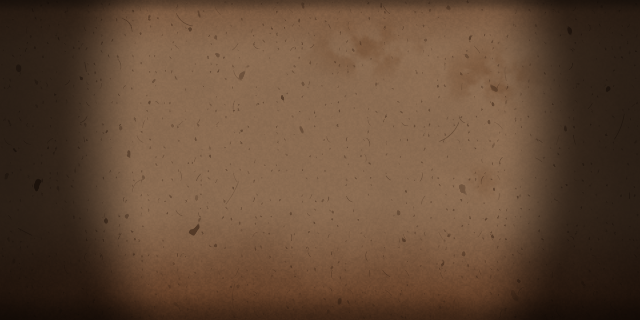
Give the GLSL for this texture, as a WebGL 2 fragment shader.

```glsl
#version 300 es
precision highp float;
// Aged brown paper under a wide vignette: warm vertical gradient, soft stains and grain,
// scattered flecks and curved fibres from hashed cell grids, then dark sides and edges.
// Paper space p runs 0..2 across and 0..1 up, so every size is in canvas heights.
uniform vec2 u_resolution;
out vec4 fragColor;

const vec3 PAPER = vec3(0.545, 0.422, 0.318);
const vec3 WARM_EDGE = vec3(0.385, 0.235, 0.14);
const vec3 STAIN = vec3(0.43, 0.28, 0.17);
const vec3 FLECK = vec3(0.24, 0.15, 0.09);
const vec3 SIDE_SHADE = vec3(0.37, 0.345, 0.32);

// Integer hash: four random values in 0..1 for a cell and a seed
vec4 hash4(vec2 cell, float seed) {
  uvec4 v = uvec4(ivec4(ivec2(cell), int(seed), 7));
  v = v * 1664525u + 1013904223u;
  v += v.yzxy * v.wxyz;
  v ^= v >> 16u;
  v += v.yzxy * v.wxyz;
  v ^= v >> 15u;
  return vec4(v >> 8u) / 16777216.0;
}

float valueNoise(vec2 p, float seed) {
  vec2 i = floor(p), f = fract(p);
  f = f * f * (3.0 - 2.0 * f);
  float low = mix(hash4(i, seed).x, hash4(i + vec2(1, 0), seed).x, f.x);
  float high = mix(hash4(i + vec2(0, 1), seed).x, hash4(i + vec2(1, 1), seed).x, f.x);
  return mix(low, high, f.y);
}

float fbm(vec2 p, float seed) {
  float sum = 0.0, amp = 0.5;
  for (int i = 0; i < 4; i++) {
    sum += amp * valueNoise(p, seed + float(i));
    p = p * 2.03 + 3.7;
    amp *= 0.5;
  }
  return sum / 0.9375;
}

vec2 rotate(vec2 p, float angle) {
  float c = cos(angle), s = sin(angle);
  return vec2(c * p.x + s * p.y, c * p.y - s * p.x);
}

// Soft coverage of a shape from its signed distance
float coverage(float dist, float pixel) {
  return 1.0 - smoothstep(-0.7 * pixel, 0.7 * pixel, dist);
}

// Ragged specks: at most one per cell, radius in canvas heights
float flecks(vec2 p, float cells, float radius, float chance, float seed, float pixel) {
  vec2 cell = floor(p * cells);
  vec4 r = hash4(cell, seed), s = hash4(cell, seed + 50.0);
  vec2 q = rotate(p - (cell + 0.25 + 0.5 * r.xy) / cells, 1.0 + 1.4 * r.z);
  float size = radius * mix(0.4, 1.0, s.x);
  float ragged = size * 1.3 * (valueNoise(p * 0.9 / radius, seed) - 0.5);
  float dist = length(q * vec2(mix(0.55, 1.0, s.y), 1.3)) - size + ragged;
  return coverage(dist, pixel) * step(r.w, chance) * mix(0.45, 1.0, s.z);
}

// Thin bent strands: at most one per cell, mostly upright
float fibres(vec2 p, float cells, float width, float chance, float seed, float pixel) {
  vec2 cell = floor(p * cells);
  vec4 r = hash4(cell, seed), s = hash4(cell, seed + 50.0);
  vec2 q = rotate(p - (cell + 0.35 + 0.3 * r.xy) / cells, 0.7 + 2.0 * r.z);
  float halfLength = mix(0.08, 0.27, s.x * s.x) / cells;
  q.y += (s.y - 0.5) * 0.7 * q.x * q.x / halfLength;
  float dist = length(vec2(max(abs(q.x) - halfLength, 0.0), q.y)) - width;
  return coverage(dist, pixel) * step(r.w, chance) * mix(0.3, 0.75, s.z);
}

// Soft elliptical patch, 1 at its centre
float patchMask(vec2 p, vec2 center, vec2 radius) {
  return 1.0 - smoothstep(0.1, 1.0, length((p - center) / radius));
}

void main() {
  vec2 uv = gl_FragCoord.xy / u_resolution;
  vec2 p = uv * vec2(2.0, 1.0);
  float pixel = 1.0 / u_resolution.y;
  float cloud = fbm(p * 5.0, 1.0);

  // Paper gradient, warmer toward the bottom and faintly at the top
  float warmth = 1.0 - smoothstep(-0.02, 0.38, uv.y + 0.07 * (cloud - 0.5));
  warmth = max(warmth, 0.4 * smoothstep(0.82, 1.0, uv.y));
  vec3 color = mix(PAPER, WARM_EDGE, warmth);
  color *= 1.0 + 0.07 * (cloud - 0.5);

  // Blotchy stains in the upper right
  float stainArea = patchMask(p, vec2(1.16, 0.85), vec2(0.3, 0.13));
  stainArea = max(stainArea, patchMask(p, vec2(1.53, 0.76), vec2(0.22, 0.15)));
  stainArea = max(stainArea, 0.6 * patchMask(p, vec2(1.5, 0.43), vec2(0.14, 0.08)));
  float blot = smoothstep(0.38, 0.68, fbm(p * 14.0, 11.0));
  color = mix(color, STAIN, 0.5 * stainArea * blot);

  // Fine grain, coarser where the paper is worn
  float grain = valueNoise(p * 240.0, 21.0) + 0.6 * valueNoise(p * 110.0, 22.0) - 0.8;
  color *= 1.0 + grain * mix(0.045, 0.12, warmth);

  // Dust, specks and fibres
  float marks = 0.65 * flecks(p, 42.0, 0.0032, 0.3, 31.0, pixel);
  marks = max(marks, 0.8 * flecks(p, 14.0, 0.0065, 0.22, 32.0, pixel));
  marks = max(marks, flecks(p, 6.0, 0.013, 0.2, 33.0, pixel));
  marks = max(marks, fibres(p, 17.0, 0.0008, 0.28, 41.0, pixel));
  marks = max(marks, fibres(p, 6.0, 0.001, 0.22, 42.0, pixel));
  color = mix(color, FLECK, 0.75 * marks);

  // Dark sides that close in toward the top and bottom
  float fromMiddle = abs(uv.x - 0.5);
  float rise = (uv.y - 0.6) / 0.6;
  float side = smoothstep(0.275, 0.415, fromMiddle + 0.055 * rise * rise);
  color *= mix(vec3(1.0), SIDE_SHADE, side);
  color *= 1.0 - 0.16 * smoothstep(0.38, 0.5, fromMiddle);

  // Narrow burnt edges along the bottom and top
  color *= mix(0.62, 1.0, smoothstep(-0.01, 0.1, uv.y));
  color *= mix(1.0, 0.65, smoothstep(0.955, 1.005, uv.y));
  fragColor = vec4(color, 1.0);
}
```
